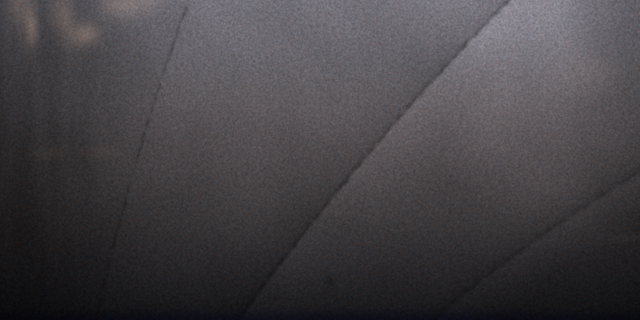
This texture is drawn by a Shadertoy shader. Its source:

```glsl
// Dark grained leather in four panels, split by soft curved seams and lit from above.
// Seams are signed distances to parabolas; light is a product of smooth ramps,
// with soft warm reflections at the upper left and gradient noise for the grain.

vec2 latticeGradient(ivec2 cell) {
    uvec2 q = uvec2(cell) * uvec2(1597334677u, 3812015801u);
    uint h = (q.x ^ q.y) * 1597334677u;
    h = (h ^ (h >> 15)) * 2246822519u;
    h ^= h >> 13;
    float angle = float(h & 65535u) * 6.28318 / 65536.0;
    return vec2(cos(angle), sin(angle));
}

float gradientNoise(vec2 p) {
    vec2 base = floor(p);
    vec2 f = p - base;
    ivec2 i = ivec2(base);
    vec2 u = f * f * f * (f * (f * 6.0 - 15.0) + 10.0);
    float a = dot(latticeGradient(i), f);
    float b = dot(latticeGradient(i + ivec2(1, 0)), f - vec2(1, 0));
    float c = dot(latticeGradient(i + ivec2(0, 1)), f - vec2(0, 1));
    float d = dot(latticeGradient(i + ivec2(1, 1)), f - vec2(1, 1));
    return mix(mix(a, b, u.x), mix(c, d, u.x), u.y);
}

float fractalNoise(vec2 p) {
    float sum = 0.0, amplitude = 0.5;
    for (int i = 0; i < 4; i++) {
        sum += amplitude * gradientNoise(p);
        p = p * 2.03 + vec2(17.3, 9.1);
        amplitude *= 0.5;
    }
    return sum;
}

// Fine grain: octaves turned against each other so no lattice shows
float leatherGrain(vec2 p, float frequency) {
    mat2 turn = mat2(0.8, 0.6, -0.6, 0.8);
    float sum = 0.0, amplitude = 1.0;
    for (int i = 0; i < 3; i++) {
        p = turn * p + 3.7;
        sum += amplitude * gradientNoise(p * frequency);
        frequency *= 0.62;
        amplitude *= 0.62;
    }
    return sum;
}

// Signed distance to x = k.x + k.y * y + k.z * y^2, positive on the right
float seamDistance(vec2 p, vec3 k) {
    float slope = k.y + 2.0 * k.z * p.y;
    return (p.x - k.x - p.y * (k.y + k.z * p.y)) / sqrt(1.0 + slope * slope);
}

float crease(float d, float width) {
    return exp(-d * d / (width * width));
}

// One-sided band that fades away from the seam
float sideBand(float d, float reach, float edge) {
    return smoothstep(-edge, edge, d) * exp(-max(d, 0.0) / reach);
}

float glow(vec2 p, vec2 center, vec2 radius) {
    vec2 q = (p - center) / radius;
    return exp(-dot(q, q));
}

float warmReflections(vec2 p) {
    vec2 q = p + 0.03 * fractalNoise(p * vec2(9.0, 5.0) + 4.0) * vec2(1.0, 0.5);
    float g = 0.65 * glow(q, vec2(0.092, 0.910), vec2(0.024, 0.060));
    g += 0.40 * glow(q, vec2(0.055, 0.985), vec2(0.040, 0.070));
    g += 0.70 * glow(q, vec2(0.262, 0.890), vec2(0.042, 0.036));
    g += 0.45 * glow(q, vec2(0.195, 0.945), vec2(0.034, 0.080));
    g += 0.50 * glow(q, vec2(0.375, 0.985), vec2(0.065, 0.045));
    g += 0.30 * glow(q, vec2(0.470, 1.000), vec2(0.055, 0.035));
    g += 0.12 * glow(q, vec2(0.155, 0.525), vec2(0.045, 0.018));
    g += 0.12 * glow(q, vec2(0.315, 0.525), vec2(0.050, 0.020));
    g += 0.12 * glow(q, vec2(1.840, 0.780), vec2(0.080, 0.060));
    return g;
}

float panelLight(vec2 p) {
    float fall = 0.085 + 0.48 * p.y - 0.11 * p.y * p.y;
    float left = mix(mix(0.42, 0.54, p.y), 1.0, smoothstep(-0.08, 0.76, p.x));
    float right = 1.0 - 0.20 * smoothstep(1.70, 2.05, p.x);
    return fall * left * right + 0.06 * glow(p, vec2(1.62, 0.98), vec2(0.26, 0.38));
}

void mainImage(out vec4 fragColor, in vec2 fragCoord) {
    vec2 p = fragCoord / iResolution.y;
    float edge = max(0.007, 0.75 / iResolution.y);
    // Ragged offset keeps the seams from reading as drawn lines
    float ragged = 0.005 * gradientNoise(p * 42.0 + 5.0);
    float leftSeam = seamDistance(p, vec3(0.30, 0.22, 0.07)) + ragged;
    float mainSeam = seamDistance(p, vec3(0.75, 0.707, 0.137)) + ragged;
    float lowSeam = seamDistance(p, vec3(1.36, 1.108, 0.63)) + ragged;

    // Broad light, blotches and faint vertical streaks on the left
    float light = panelLight(p) * (1.0 + 0.16 * fractalNoise(p * 4.0));
    float streaks = fractalNoise(vec2(p.x * 13.0, p.y * 1.5 + 3.0));
    light *= 1.0 + 0.30 * streaks * (1.0 - smoothstep(0.15, 0.45, p.x));

    // Panels: shade before each seam, lit lip after it
    light *= 1.0 - 0.14 * sideBand(-mainSeam, 0.09, edge);
    light *= 1.0 + 0.12 * sideBand(mainSeam, 0.12, edge);
    light *= 1.0 - 0.18 * smoothstep(-0.01, 0.16, lowSeam);
    light *= 1.0 - 0.16 * sideBand(-lowSeam, 0.05, edge);
    light *= 1.0 + 0.04 * sideBand(leftSeam, 0.08, edge);

    // Soft broken creases
    float broken = clamp(0.6 + 1.3 * gradientNoise(p * 30.0 + 11.0), 0.0, 1.0);
    light *= 1.0 - 0.22 * broken * crease(leftSeam, 0.0055);
    light *= 1.0 - 0.24 * broken * crease(mainSeam + 0.003, 0.0075);
    light *= 1.0 - 0.15 * broken * crease(lowSeam + 0.003, 0.0090);
    light *= 1.0 - 0.20 * glow(p, vec2(1.03, 0.12), vec2(0.018));
    light += 0.025 * glow(p, vec2(1.96, 0.255), vec2(0.07, 0.014));

    // Leather grain
    light += leatherGrain(p, 150.0) * (0.016 + 0.115 * light);

    // Warm middle, cool top and faint blue foot
    vec3 tint = mix(vec3(1.04, 0.98, 1.01), vec3(1.0, 0.98, 1.05), smoothstep(0.5, 1.0, p.y));
    tint = mix(vec3(0.99, 0.97, 1.08), tint, smoothstep(0.0, 0.3, p.y));
    vec3 color = light * tint + vec3(0.25, 0.19, 0.14) * warmReflections(p);
    color += leatherGrain(p + 5.0, 130.0) * 0.022 * vec3(1.0, -0.2, -0.9);
    color *= mix(vec3(0.65, 0.65, 1.0), vec3(1.0), smoothstep(0.0, 0.045, p.y));
    fragColor = vec4(clamp(color, 0.0, 1.0), 1.0);
}
```
